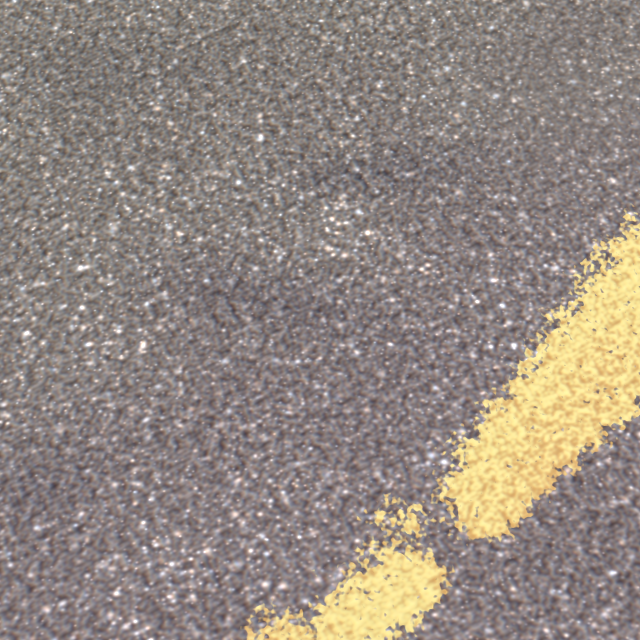
Reproduce this texture procedurally as a three.js fragment shader.

```glsl
// Weathered asphalt with a worn yellow stripe crossing the lower right corner.
// Layered gradient noise makes the grain, jittered cells make the bright stones,
// and tapered capsules eroded by the grain make the flaking paint.
varying vec2 vUv;

vec2 hash2(vec2 p) {
  vec3 q = fract(p.xyx * vec3(0.1031, 0.1030, 0.0973));
  q += dot(q, q.yzx + 33.33);
  return fract((q.xx + q.yz) * q.zy);
}

float cornerSlope(vec2 cell, vec2 offset) {
  float angle = 6.2832 * hash2(cell + 200.0).x;
  return dot(vec2(cos(angle), sin(angle)), offset);
}

// Gradient noise, roughly -0.7 to 0.7.
float noise(vec2 p) {
  vec2 i = floor(p), f = fract(p);
  vec2 u = f * f * f * (f * (f * 6.0 - 15.0) + 10.0);
  vec2 e = vec2(1.0, 0.0);
  return mix(mix(cornerSlope(i, f), cornerSlope(i + e, f - e), u.x),
             mix(cornerSlope(i + e.yx, f - e.yx), cornerSlope(i + 1.0, f - 1.0), u.x), u.y);
}

float fbm(vec2 p) {
  float sum = 0.0, gain = 1.0;
  for (int i = 0; i < 3; i++) {
    sum += gain * noise(p);
    p = mat2(1.6, 1.2, -1.2, 1.6) * p + 7.3;
    gain *= 0.5;
  }
  return sum;
}

// Grain slightly stretched along a gentle rising diagonal.
float grain(vec2 p) {
  vec2 q = mat2(0.88, -0.48, 0.48, 0.88) * p * vec2(0.95, 1.1);
  return 0.8 * noise(q * 58.0) + 0.9 * noise(q * 112.0 + 31.0);
}

// Soft bright stones, one per cell, each with its own size and tint.
vec3 stones(vec2 p, float rarity) {
  vec2 cell = floor(p);
  vec3 light = vec3(0.0);
  for (int y = -1; y <= 1; y++) {
    for (int x = -1; x <= 1; x++) {
      vec2 id = cell + vec2(float(x), float(y));
      vec2 spot = hash2(id), kind = hash2(id + 71.0);
      vec2 d = p - id - spot;
      d = vec2(d.x * 0.92 + d.y * 0.3, d.y * 1.15 - d.x * 0.3);
      float size = mix(0.22, 0.42, kind.y);
      vec3 tint = mix(vec3(1.0, 0.84, 0.72), vec3(0.85, 0.95, 1.06), spot.y);
      light += tint * pow(kind.x, rarity) * exp(-dot(d, d) / (size * size));
    }
  }
  return light;
}

// Distance to a capsule whose radius runs from ra to rb.
float taper(vec2 p, vec2 a, vec2 b, float ra, float rb) {
  vec2 ab = b - a;
  float t = clamp(dot(p - a, ab) / dot(ab, ab), 0.0, 1.0);
  return length(p - a - ab * t) - mix(ra, rb, t);
}

float stripe(vec2 p) {
  float upper = taper(p, vec2(1.05, 0.560), vec2(0.757, 0.232), 0.108, 0.066);
  float lower = taper(p, vec2(0.52, 0.0), vec2(0.628, 0.090), 0.045, 0.062);
  float tail = taper(p, vec2(0.40, 0.008), vec2(0.52, 0.005), 0.016, 0.030);
  float chip = taper(p, vec2(0.605, 0.188), vec2(0.635, 0.197), 0.010, 0.014);
  return min(min(upper, lower), min(tail, chip));
}

// Soft elliptical patch, 1 at the centre.
float patchAt(vec2 p, vec2 centre, vec2 size, float slope) {
  vec2 d = p - centre;
  d.y -= slope * d.x;
  d /= size;
  return exp(-dot(d, d));
}

void main() {
  vec2 uv = vUv;
  // Grain shrinks with distance toward the top.
  vec2 road = vec2((uv.x - 0.5) * (1.0 + 0.4 * uv.y), uv.y * (1.0 + 0.25 * uv.y));
  float broad = fbm(uv * 4.0 + 3.0);

  // Ground tone: mauve grey below, olive grey toward the upper left.
  float olive = smoothstep(0.3, 1.2, uv.y - 0.45 * uv.x + 0.35 + 0.2 * broad);
  vec3 color = mix(vec3(0.500, 0.458, 0.468), vec3(0.505, 0.482, 0.460), olive);
  color += 0.025 * broad;

  // Dark stains and a calm, less sparkling area at the upper right.
  float stain = patchAt(uv, vec2(0.58, 0.73), vec2(0.17, 0.035), 0.12)
              + 0.7 * patchAt(uv, vec2(0.43, 0.53), vec2(0.20, 0.045), -0.25)
              + 0.6 * patchAt(uv, vec2(0.03, 0.23), vec2(0.10, 0.05), 0.2)
              + 0.5 * patchAt(uv, vec2(0.15, 0.89), vec2(0.15, 0.06), 0.1);
  float calm = patchAt(uv, vec2(0.91, 0.87), vec2(0.18, 0.15), 0.0);
  color -= stain * vec3(0.06, 0.055, 0.04);

  // Grain with a colour fringe between channels.
  vec2 fringe = vec2(0.0014, 0.0008);
  float mid = grain(road);
  vec3 relief = vec3(grain(road + fringe), mid, grain(road - fringe));
  color += relief * mix(0.21, 0.13, calm);

  float sparkle = clamp(0.95 + 0.5 * broad - 0.3 * stain - 0.4 * calm, 0.25, 1.35);
  color += sparkle * (0.58 * stones(road * 64.0, 5.5) + 0.34 * stones(road * 98.0 + 17.0, 3.0));

  // Paint: coverage falls off at the border, most slowly along the upper side,
  // and the grain decides which specks of it survive.
  float fade = smoothstep(-0.06, 0.08, uv.y - 1.1 * uv.x + 0.60);
  float edge = stripe(uv) + 0.020 * fbm(uv * 20.0);
  float cover = clamp(-edge / mix(0.030, 0.048, fade) + 0.28, -0.8, 0.85);
  float wear = 0.9 * noise(road * 85.0 + 9.0) + 0.5 * noise(road * 150.0) + 0.6 * noise(uv * 32.0);
  float paint = smoothstep(-0.15, 0.35, cover - wear - 0.15);
  vec3 yellow = mix(vec3(0.93, 0.75, 0.48), vec3(1.0, 0.92, 0.60),
                    smoothstep(-0.45, 0.45, 0.7 * mid + 0.5 * broad + 0.3 * cover));
  color = mix(color, yellow + 0.08 * relief, 0.95 * paint);

  gl_FragColor = vec4(clamp(color, 0.0, 1.0), 1.0);
}
```
